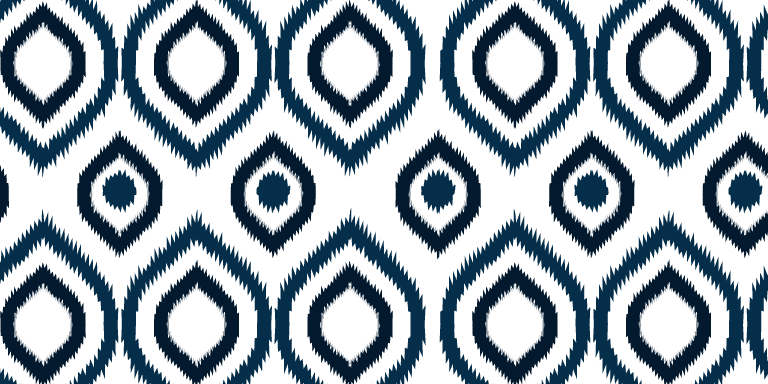
Write a Shadertoy shader that draws this pattern.

```glsl
// Ikat ogees: large blue rings around small navy ones, staggered with dotted navy rings.
// Each outline is a closed-form profile, pushed along slanted threads to fray its edge.
// Columns come in groups of three with a slightly wider gap after each group.

#define COLUMN 0.3997            // column spacing, in canvas heights
#define GROUP 1.229              // width of three columns plus the gap
#define ROW 0.680                // row spacing
#define FIRST vec2(0.112, 0.154) // centre of the first large ogee
#define SLANT 0.15               // outward lean of the threads
#define BIG_THREAD 0.0122        // thread width, large rings
#define FINE_THREAD 0.0092       // thread width, small rings
#define BIG_FRAY 0.036           // tooth length, large rings
#define FINE_FRAY 0.021          // tooth length, small rings
#define BLUE vec3(0.02, 0.18, 0.29)
#define NAVY vec3(0.01, 0.10, 0.18)
#define SAMPLES 4                // antialiasing grid per side

float hash(vec2 p) {
    return fract(sin(dot(p, vec2(127.1, 311.7))) * 43758.5453);
}

// Motif-centred position in xy, column within its group in z
vec3 motifCell(vec2 p, vec2 centre) {
    vec2 q = p - centre + 0.5 * vec2(COLUMN, ROW);
    q = mod(q, vec2(GROUP, ROW));
    float column = min(floor(q.x / COLUMN), 2.0);
    return vec3(q - vec2(column + 0.5, 0.5) * vec2(COLUMN, ROW), column);
}

// Fold into one quadrant and shift along the threads by a random tooth
vec2 fray(vec2 p, float thread, float amount, float seed) {
    vec2 q = abs(p);
    vec2 side = step(0.0, p);
    float u = (q.x - SLANT * q.y) / thread;
    float lengthRandom = hash(vec2(floor(u), seed + 3.0 * side.x + 7.0 * side.y));
    float tooth = 1.0 - abs(2.0 * fract(u) - 1.0);
    float shift = amount * (tooth * (0.4 + 0.6 * lengthRandom) - 0.38);
    return q - shift * vec2(SLANT, 1.0);
}

// Rounded flanks narrowing to a slightly concave tip
bool insideOgee(vec2 q, vec2 halfSize) {
    float t = max(q.y, 0.0) / halfSize.y;
    float profile = (1.0 - pow(t, 2.1)) * (1.0 - 0.25 * smoothstep(0.3, 1.0, t));
    return q.x < halfSize.x * profile;
}

bool insideRing(vec2 p, vec2 outer, vec2 hole, float thread, float amount, float seed) {
    return insideOgee(fray(p, thread, amount, seed), outer)
        && !insideOgee(fray(p, thread, amount * 0.8, seed + 20.0), hole);
}

// Navy ring with sparse grey hairs on its inner edge
void paintSmallRing(inout vec3 color, vec2 p, float seed) {
    vec2 outer = vec2(0.112, 0.160);
    vec2 hole = vec2(0.077, 0.104);
    if (insideRing(p, outer, hole, FINE_THREAD, FINE_FRAY, seed)) {
        color = NAVY;
    } else if (insideOgee(abs(p), hole)) {
        vec2 hair = fray(p, FINE_THREAD * 0.6, FINE_FRAY, seed + 50.0);
        if (!insideOgee(hair, hole - 0.004)) color = mix(color, NAVY, 0.45);
    }
}

vec3 pattern(vec2 p) {
    vec3 color = vec3(1.0);

    // Large ring with a small ring inside
    vec3 big = motifCell(p, FIRST);
    if (insideRing(big.xy, vec2(0.196, 0.284), vec2(0.159, 0.220),
                   BIG_THREAD, BIG_FRAY, big.z)) color = BLUE;
    paintSmallRing(color, big.xy, big.z + 100.0);

    // Staggered small ring with a frayed dot
    vec3 small = motifCell(p, FIRST + vec2(-0.5 * COLUMN, 0.5 * ROW));
    paintSmallRing(color, small.xy, small.z + 200.0);
    vec2 dotPos = fray(small.xy - vec2(0.0, 0.009), BIG_THREAD, 0.022, small.z + 300.0);
    if (length(dotPos / vec2(0.043, 0.048)) < 1.0) color = BLUE;

    return color;
}

void mainImage(out vec4 fragColor, in vec2 fragCoord) {
    // Average a grid of samples for smooth edges
    vec3 sum = vec3(0.0);
    for (int j = 0; j < SAMPLES; j++) {
        for (int i = 0; i < SAMPLES; i++) {
            vec2 offset = (vec2(i, j) + 0.5) / float(SAMPLES) - 0.5;
            sum += pattern((fragCoord + offset) / iResolution.y);
        }
    }
    fragColor = vec4(sum / float(SAMPLES * SAMPLES), 1.0);
}
```
